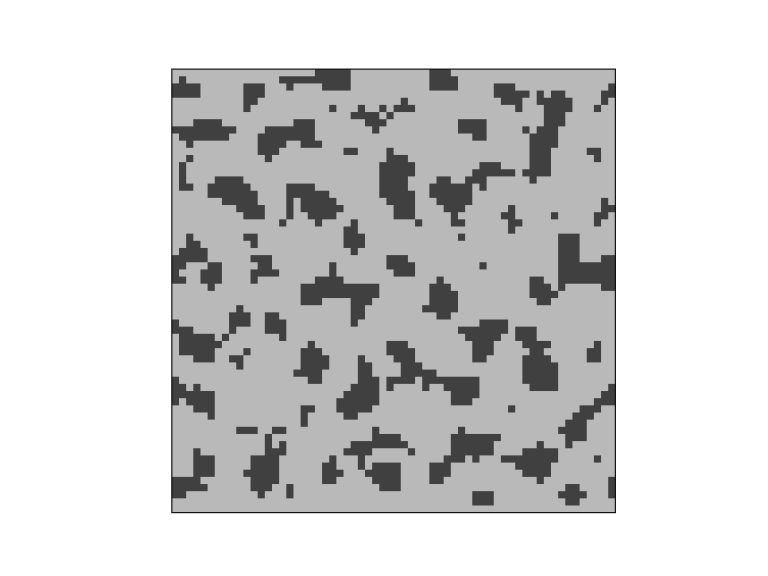
Write a WebGL 1 fragment shader that draws this pattern.

```glsl
precision highp float;
// A framed square panel of coarse cells on white: dark blobs joined by thin
// arms on light grey. Each cell thresholds band-passed hash noise, raised
// along the zero lines of a second noise. The noise wraps; the margin tiles.

uniform vec2 u_resolution;

const vec3 PAPER = vec3(1.0);
const vec3 GROUND = vec3(0.725);
const vec3 BLOB = vec3(0.25);
const vec3 FRAME = vec3(0.0);

const vec2 PANEL_CENTER = vec2(0.5125, 0.495); // fraction of the canvas
const float PANEL_SIDE = 0.77;                 // in canvas heights
const float FRAME_WIDTH = 0.0019;              // in canvas heights
const float CELLS = 62.0;                      // cells per panel side

const float INNER_SIGMA = 1.7;   // blob softness, in cells
const float OUTER_SIGMA = 2.7;   // surround that keeps blobs apart
const int REACH = 7;             // kernel radius, in cells
const float THRESHOLD = 0.82;    // higher means less dark area
const float ARM_LIFT = 0.65;     // strength of the thin arms
const float ARM_WIDTH = 0.4;
const vec2 SEED = vec2(37.7, 91.3);

// Two independent values in -0.5..0.5 for a cell, wrapping at the panel sides
vec2 cellHash(vec2 cell) {
    vec2 p = mod(cell, CELLS) * 7.31 + SEED;
    vec3 h = fract(p.xyx * vec3(0.1031, 0.1030, 0.0973));
    h += dot(h, h.yzx + 33.33);
    return fract((h.xx + h.yz) * h.zy) - 0.5;
}

// Difference of two Gaussians with equal volume
float bandPass(float distSq) {
    float a = INNER_SIGMA * INNER_SIGMA;
    float b = OUTER_SIGMA * OUTER_SIGMA;
    return exp(-0.5 * distSq / a) - a / b * exp(-0.5 * distSq / b);
}

// 1 for a dark cell, 0 for a light one
float darkCell(vec2 cell) {
    vec2 sum = vec2(0.0);
    float power = 0.0;
    for (int j = -REACH; j <= REACH; j++) {
        for (int i = -REACH; i <= REACH; i++) {
            vec2 offset = vec2(float(i), float(j));
            float weight = bandPass(dot(offset, offset));
            sum += weight * cellHash(cell + offset);
            power += weight * weight;
        }
    }
    // Scale both noises to unit variance
    vec2 noise = sum * sqrt(12.0 / power);
    float ridge = noise.y / ARM_WIDTH;
    return step(THRESHOLD, noise.x + ARM_LIFT * exp(-ridge * ridge));
}

// Dark share of one pixel: the cells around the nearest corner, by overlap
float darkCoverage(vec2 p, float pixel) {
    vec2 corner = floor(p + 0.5);
    vec2 upper = clamp((p - corner) / pixel + 0.5, 0.0, 1.0);
    float total = 0.0;
    for (int j = 0; j < 2; j++) {
        for (int i = 0; i < 2; i++) {
            vec2 side = vec2(float(i), float(j));
            vec2 share = mix(1.0 - upper, upper, side);
            float overlap = share.x * share.y;
            if (overlap > 0.0) {
                vec2 cell = clamp(corner - 1.0 + side, 0.0, CELLS - 1.0);
                total += overlap * darkCell(cell);
            }
        }
    }
    return total;
}

void main() {
    float pixel = 1.0 / u_resolution.y;
    vec2 q = (gl_FragCoord.xy - PANEL_CENTER * u_resolution) * pixel;
    float edge = max(abs(q.x), abs(q.y)) - 0.5 * PANEL_SIDE;

    // Panel of cells
    vec3 color = PAPER;
    float inside = clamp(0.5 - edge / pixel, 0.0, 1.0);
    if (inside > 0.0) {
        float cellsPerUnit = CELLS / PANEL_SIDE;
        vec2 p = (q + 0.5 * PANEL_SIDE) * cellsPerUnit;
        float dark = darkCoverage(p, pixel * cellsPerUnit);
        color = mix(PAPER, mix(GROUND, BLOB, dark), inside);
    }

    // Thin frame
    float line = (0.5 * FRAME_WIDTH - abs(edge)) / pixel + 0.5;
    line = clamp(line, 0.0, min(1.0, FRAME_WIDTH / pixel));
    gl_FragColor = vec4(mix(color, FRAME, line), 1.0);
}
```
